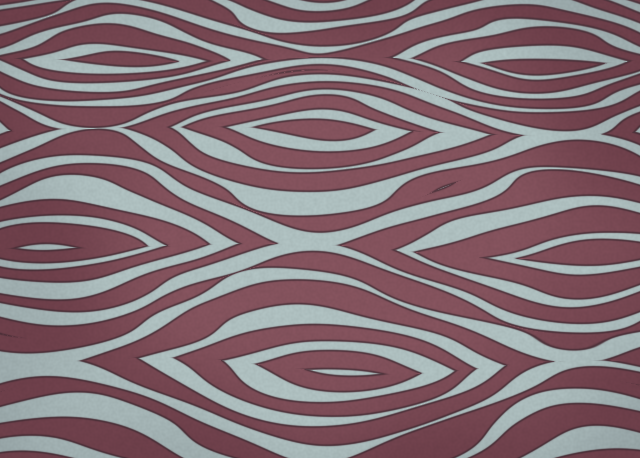
Give the GLSL for this pattern, as a WebGL 1 fragment shader.

```glsl
precision highp float;
// Carved wood grain: pale tapering grooves in mauve, on a plane receding upward.
// Staggered rows of lens-shaped knots are bounded by wavy curves; the depth
// inside each knot, bent by gradient noise, is cut into pointed bands.
uniform vec2 u_resolution;

const vec3 MAUVE_LIGHT = vec3(0.515, 0.322, 0.362);
const vec3 MAUVE_DARK = vec3(0.425, 0.245, 0.287);
const vec3 PALE_LIGHT = vec3(0.680, 0.748, 0.748);
const vec3 PALE_DARK = vec3(0.580, 0.635, 0.643);
const vec3 OUTLINE = vec3(0.23, 0.15, 0.18);

const float PI = 3.14159265;
const float RECESSION = 0.33;       // how fast the plane shrinks upward
const float ROW_HEIGHT = 0.338;     // knot rows on the plane
const float ROW_START = 0.235;
const float KNOT_SPACING = 1.3;     // knots along a row
const float KNOT_SWELL = 0.32;      // how far knots push their neighbours
const float CURVE_JITTER = 0.13;
const float BAND_PERIOD = 0.25;     // in row heights
const float BEND = 0.17;            // noise added to the knot depth
const float GROOVE_SHARE = 0.41;    // mean pale part of a band
const float GROOVE_TAPER = 0.55;    // how strongly grooves swell and thin out
const float SOFTNESS = 0.0021;      // half width of an edge
const float LINE_WIDTH = 0.0024;
const float LINE_STRENGTH = 0.68;
const float PAPER_GRAIN = 0.035;

float hash(vec2 p) {
  p = fract(p * vec2(0.1031, 0.1137));
  p += dot(p, p.yx + 33.33);
  return fract((p.x + p.y) * p.x * 7.31 + p.y * 13.7);
}

vec2 gradientAt(vec2 cell) {
  float angle = 2.0 * PI * hash(cell + 57.0);
  return vec2(cos(angle), sin(angle));
}

float gradientNoise(vec2 p) {
  vec2 i = floor(p), f = p - i;
  vec2 u = f * f * f * (f * (f * 6.0 - 15.0) + 10.0);
  float a = dot(gradientAt(i), f);
  float b = dot(gradientAt(i + vec2(1, 0)), f - vec2(1, 0));
  float c = dot(gradientAt(i + vec2(0, 1)), f - vec2(0, 1));
  float d = dot(gradientAt(i + vec2(1, 1)), f - vec2(1, 1));
  return mix(mix(a, b, u.x), mix(c, d, u.x), u.y);
}

// Wavy curve between knot row k and row k + 1
float rowCurve(float k, float x) {
  float swell = cos(2.0 * PI * x / KNOT_SPACING + PI * k);
  float jitter = gradientNoise(vec2(x * 1.7 + 4.0, k * 5.37 + 0.5));
  return k + 0.5 + KNOT_SWELL * swell + CURVE_JITTER * jitter;
}

// Distance into the knot row that holds q, zero on its bounding curves
float knotDepth(vec2 q) {
  float nearest = floor(q.y + 0.5);
  float depth = -1.0;
  for (int i = -1; i <= 1; i++) {
    float row = nearest + float(i);
    float lean = 0.36 * (hash(vec2(row + 20.0, 3.0)) - 0.5);
    float above = (rowCurve(row, q.x) - q.y) * (1.0 + lean);
    float below = (q.y - rowCurve(row - 1.0, q.x)) * (1.0 - lean);
    depth = max(depth, min(above, below));
  }
  return depth;
}

// Positive inside pale grooves, negative in the mauve
float grooveField(vec2 p) {
  vec2 plane = vec2(p.x, p.y) / (1.0 - RECESSION * p.y);
  vec2 q = vec2(plane.x, (plane.y - ROW_START) / ROW_HEIGHT);
  q.y += 0.16 * gradientNoise(q * vec2(1.2, 0.6) + 9.0);
  float depth = knotDepth(q);
  depth += BEND * gradientNoise(q * vec2(2.3, 2.2) + vec2(q.y * 0.3, 31.0));
  float band = abs(fract(depth / BAND_PERIOD) - 0.5) * 2.0;
  float taper = gradientNoise(q * vec2(2.1, 2.7) + vec2(71.0, 13.0));
  return GROOVE_SHARE + GROOVE_TAPER * taper - band;
}

void main() {
  vec2 p = gl_FragCoord.xy / u_resolution.y;
  p.x -= 0.5 * u_resolution.x / u_resolution.y;

  // Field to distance, by its slope
  const float STEP = 0.0008;
  float field = grooveField(p);
  vec2 slope = vec2(grooveField(p + vec2(STEP, 0.0)) - field,
                    grooveField(p + vec2(0.0, STEP)) - field) / STEP;
  float dist = field / clamp(length(slope), 14.0, 90.0);

  // Soft light, strongest around the middle
  float light = 1.0 - length((p - vec2(0.05, 0.52)) * vec2(0.85, 1.15));
  light += 0.25 * gradientNoise(p * 2.5 + 5.0);
  vec3 mauve = mix(MAUVE_DARK, MAUVE_LIGHT, smoothstep(0.28, 0.72, light));
  vec3 pale = mix(PALE_DARK, PALE_LIGHT, smoothstep(0.10, 0.56, light));

  // Grooves with a thin dark rim, softer in the distance
  float soft = SOFTNESS * (1.0 + 0.5 * smoothstep(0.6, 1.0, p.y));
  vec3 color = mix(mauve, pale, smoothstep(-soft, soft, dist));
  float rim = (dist + 0.4 * LINE_WIDTH) / LINE_WIDTH;
  color = mix(color, OUTLINE, LINE_STRENGTH * exp(-rim * rim));

  // Paper grain
  float grain = gradientNoise(p * 150.0) + 0.6 * gradientNoise(p * 61.0 + 17.0);
  gl_FragColor = vec4(color * (1.0 + PAPER_GRAIN * grain), 1.0);
}
```
